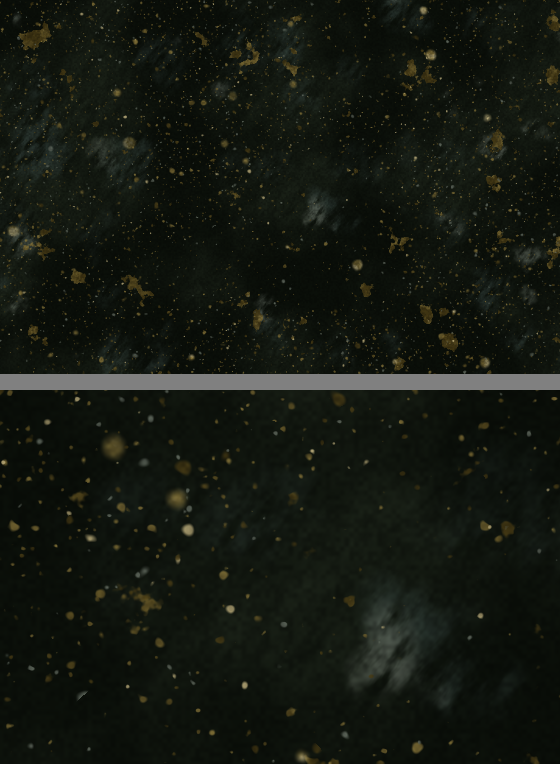
Top: the whole. Bottom: its middle third, enlarged.
A WebGL 1 fragment shader for this texture:

```glsl
precision highp float;
uniform vec2 u_resolution;

const vec3 BLACK_GREEN = vec3(0.036, 0.052, 0.031);
const vec3 MOSS = vec3(0.088, 0.112, 0.078);
const vec3 SLATE = vec3(0.20, 0.255, 0.24);
const vec3 ASH = vec3(0.36, 0.39, 0.35);
const vec3 BRONZE = vec3(0.25, 0.205, 0.07);
const vec3 GOLD = vec3(0.50, 0.43, 0.21);
const vec3 CREAM = vec3(0.72, 0.66, 0.47);

vec3 hash3(vec2 p) {
  vec3 q = fract(p.xyx * vec3(0.1031, 0.1030, 0.0973));
  q += dot(q, q.yxz + 33.33);
  return fract((q.xxy + q.yzz) * q.zyx);
}

float noise(vec2 p) {
  vec2 i = floor(p);
  vec2 f = fract(p);
  f = f * f * (3.0 - 2.0 * f);
  float low = mix(hash3(i).x, hash3(i + vec2(1.0, 0.0)).x, f.x);
  float high = mix(hash3(i + vec2(0.0, 1.0)).x, hash3(i + 1.0).x, f.x);
  return mix(low, high, f.y);
}

float fbm(vec2 p) {
  float sum = 0.0;
  float weight = 0.533;
  for (int i = 0; i < 4; i++) {
    sum += weight * noise(p);
    p = mat2(1.6, 1.2, -1.2, 1.6) * p + 17.3;
    weight *= 0.5;
  }
  return sum;
}

// Randomly placed blobs: x is coverage, y is a random tint.
vec2 scatter(vec2 p, float scale, float chance, float radius, float soft, float ragged, float seed) {
  vec2 q = p * scale;
  vec2 best = vec2(0.0);
  for (int y = -1; y <= 1; y++) {
    for (int x = -1; x <= 1; x++) {
      vec2 cell = floor(q) + vec2(float(x), float(y));
      vec3 place = hash3(cell + seed);
      vec3 trait = hash3(cell + seed + 71.7);
      float size = radius * mix(0.35, 1.0, place.z * place.z);
      float d = length(q - cell - 0.15 - 0.7 * place.xy) - size + ragged;
      float cover = step(trait.x, chance) * (1.0 - smoothstep(-soft, soft, d));
      if (cover > best.x) best = vec2(cover, trait.y);
    }
  }
  return best;
}

vec3 addSpecks(vec3 color, vec2 p, float scale, float chance, float radius, float seed) {
  float soft = 0.08 + 0.5 * scale / u_resolution.y;
  float ragged = 0.35 * (noise(p * scale * 2.6 + seed) - 0.5);
  vec2 speck = scatter(p, scale, chance, radius, soft, ragged, seed);
  vec3 tint = mix(BRONZE, GOLD, smoothstep(0.1, 0.7, speck.y));
  tint = mix(tint, ASH, step(0.78, speck.y));
  tint = mix(tint, CREAM, step(0.95, speck.y));
  return mix(color, tint, speck.x * 0.8);
}

void main() {
  vec2 p = gl_FragCoord.xy / u_resolution.y;
  float fine = fbm(p * 42.0 + 5.0);
  float brush = fbm(mat2(0.8, 0.6, -0.6, 0.8) * p * vec2(75.0, 28.0));
  float density = smoothstep(0.30, 0.68, fbm(p * 3.2 + 40.0));

  // Dark stone with faint mossy clouds
  float cloud = smoothstep(0.42, 0.76, fbm(p * 4.0 + 9.0));
  vec3 color = mix(BLACK_GREEN, MOSS, cloud * (0.35 + 0.9 * brush));

  // Smoky slate patches and a few paler ones
  float wobble = 1.1 * (fbm(p * 13.0 + 3.0) - 0.5);
  vec2 haze = scatter(p, 6.0, 0.55, 0.32, 0.30, wobble, 11.0);
  float smoke = haze.x * smoothstep(0.22, 0.75, brush);
  color = mix(color, SLATE, smoke * mix(0.2, 0.75, haze.y));
  vec2 pale = scatter(p, 8.0, 0.16, 0.19, 0.16, wobble, 37.0);
  color = mix(color, ASH, pale.x * smoothstep(0.25, 0.7, brush) * mix(0.3, 0.8, pale.y));

  // Crumbling gold flakes gathered in clusters
  vec2 cluster = scatter(p, 7.0, 0.38, 0.22, 0.27, wobble * 0.7, 83.0);
  float flake = smoothstep(0.77, 0.85, fine + 0.37 * cluster.x);
  float glint = smoothstep(0.40, 0.72, fbm(p * 60.0 + 21.0));
  vec3 gilt = mix(BRONZE, GOLD, glint * mix(0.35, 1.0, cluster.y));
  color = mix(color, gilt, flake * 0.85);
  vec2 nugget = scatter(p, 11.0, 0.12, 0.12, 0.06, wobble * 0.25, 129.0);
  color = mix(color, mix(GOLD, CREAM, glint), nugget.x * mix(0.45, 0.95, nugget.y));

  // Dust in three sizes
  color = addSpecks(color, p, 34.0, 0.13 * density, 0.19, 151.0);
  color = addSpecks(color, p, 65.0, 0.05 + 0.15 * density, 0.21, 203.0);
  color = addSpecks(color, p, 115.0, 0.05 + 0.17 * density, 0.22, 257.0);

  // Fine mineral grain
  float grain = noise(p * 240.0) - 0.5;
  color *= 1.0 + 0.35 * grain;
  gl_FragColor = vec4(color, 1.0);
}
```
